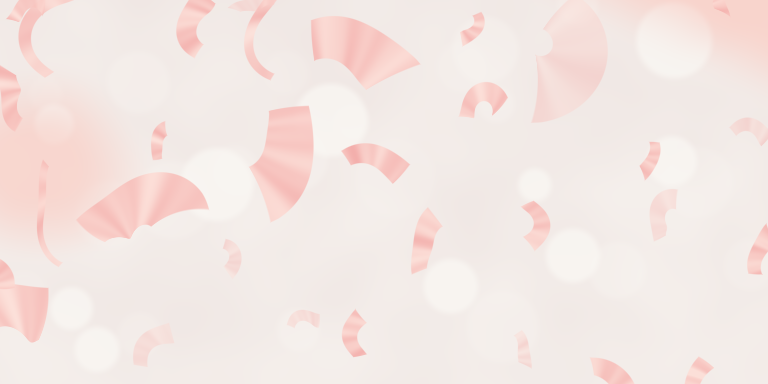
This background is drawn by a WebGL 2 fragment shader. Its source:

```glsl
#version 300 es
precision highp float;
// Curled rose satin confetti over a pale, softly blurred bokeh backdrop.

uniform vec2 u_resolution;
out vec4 outColor;

vec2 hash2(vec2 p) {
  vec3 a = fract(p.xyx * vec3(0.1031, 0.1030, 0.0973));
  a += dot(a, a.yzx + 33.33);
  return fract((a.xx + a.yz) * a.zy);
}

float corner(vec2 cell, vec2 offset) {
  return dot(hash2(cell) * 2.0 - 1.0, offset);
}

// Gradient noise, roughly -0.7 to 0.7.
float noise(vec2 p) {
  vec2 i = floor(p), f = fract(p);
  vec2 w = f * f * f * (f * (f * 6.0 - 15.0) + 10.0);
  vec2 e = vec2(1.0, 0.0);
  return mix(mix(corner(i, f), corner(i + e, f - e), w.x),
             mix(corner(i + e.yx, f - e.yx), corner(i + 1.0, f - 1.0), w.x), w.y);
}

vec2 rotate(vec2 p, float angle) {
  float c = cos(angle), s = sin(angle);
  return vec2(c * p.x + s * p.y, c * p.y - s * p.x);
}

// Satin strip bent around an arc, with an extra wave; size holds half extents.
vec3 ribbon(vec3 color, vec2 p, vec2 size, float radius, float wave, float seed, float opacity) {
  vec2 c = p + vec2(0.0, radius);
  float along = radius * atan(c.x, c.y);
  float t = along / size.x;
  float across = length(c) - radius - wave * sin(t * 2.6 + seed);
  along += across * 0.35 * sin(seed * 3.0);
  float halfWidth = size.y * (1.0 + 0.2 * clamp(t, -1.0, 1.0));
  float d = max(abs(along) - size.x, abs(across) - halfWidth);
  float edge = 0.8 / u_resolution.y;
  float mask = smoothstep(edge, -edge, d) * opacity;

  // Folds run across the strip, with a bright sheen between them.
  float fold = 0.42 + 0.75 * noise(vec2(t * 2.6 + across / size.y * 0.15, seed * 7.0));
  fold += 0.14 * sin(t * 5.0 + seed * 4.0);
  vec3 satin = mix(vec3(0.99, 0.87, 0.84), vec3(0.95, 0.64, 0.63), clamp(fold, 0.0, 1.0));
  float sheen = pow(0.5 + 0.5 * sin(t * 4.0 + seed * 9.0), 10.0);
  satin = mix(satin, vec3(1.0, 0.91, 0.88), 0.5 * sheen);
  return mix(color, satin, mask);
}

void main() {
  vec2 p = gl_FragCoord.xy / u_resolution * vec2(2.0, 1.0);

  // Mottled ivory base, a little greyer towards the top.
  float mottle = noise(p * 3.2 + 4.0) + 0.5 * noise(p * 7.0 + 19.0);
  vec3 color = mix(vec3(0.958, 0.936, 0.922), vec3(0.938, 0.902, 0.89),
                   clamp(0.42 + 0.75 * mottle + 0.3 * (p.y - 0.5), 0.0, 1.0));

  // Out-of-focus pink glows: left side and upper right corner.
  float left = smoothstep(0.27, 0.08, length((p - vec2(0.1, 0.57)) * vec2(0.9, 1.0)) + 0.05 * mottle);
  float right = smoothstep(1.46, 1.66, dot(p, vec2(0.41, 0.91)) + 0.03 * mottle);
  color = mix(color, vec3(0.98, 0.81, 0.775), max(left * 0.72, right * 0.8));

  // Bokeh discs: a few bright ones among many faint ones.
  for (float i = 0.0; i < 30.0; i++) {
    vec2 h = hash2(vec2(i, 71.0)), k = hash2(vec2(i, 37.0));
    vec2 center = vec2(fract(i * 0.618 + 0.1 * h.x) * 2.0, h.y);
    float size = mix(0.04, 0.105, k.x);
    float disc = smoothstep(size + 0.012, size - 0.012, length(p - center));
    float strength = mod(i, 3.0) < 0.5 ? 0.75 : 0.12 + 0.2 * k.y;
    color = mix(color, vec3(0.978, 0.968, 0.952), disc * strength * (1.0 - 0.8 * max(left, right)));
  }

  // Long thin streamers hanging near the left and top edges.
  for (float i = 0.0; i < 3.0; i++) {
    vec2 center = vec2(0.09 + 0.57 * mod(i, 2.0), i > 1.5 ? 0.44 : 0.93);
    vec2 q = rotate(p - center, 1.35 + 0.2 * i);
    color = ribbon(color, q, vec2(0.14, 0.017 - 0.004 * i), 0.16, 0.022, i + 2.0, 0.85);
  }

  // Confetti on a jittered grid; every eighth piece is large.
  for (float i = 0.0; i < 28.0; i++) {
    vec2 h = hash2(vec2(i, 5.0)), k = hash2(vec2(i, 23.0)), m = hash2(vec2(i, 51.0));
    vec2 cell = vec2(mod(i, 7.0), floor(i / 7.0));
    vec2 center = (cell + 0.5 + 0.75 * (h - 0.5)) * vec2(0.3, 0.27) - vec2(0.05, 0.03);
    bool large = mod(i, 8.0) < 0.5 || i == 26.0;
    float scale = large ? 1.25 + 0.3 * k.x : mix(0.45, 0.95, k.x);
    vec2 size = vec2(0.095, large ? 0.05 : 0.033) * scale;
    vec2 q = rotate(p - center, (k.y - 0.5) * 4.5);
    float opacity = m.y < 0.2 ? 0.45 : 0.9;
    color = ribbon(color, q, size, size.x * mix(0.75, 2.0, m.x), size.x * 0.24 * h.y, 6.0 * m.y + i, opacity);
  }

  outColor = vec4(color, 1.0);
}
```
